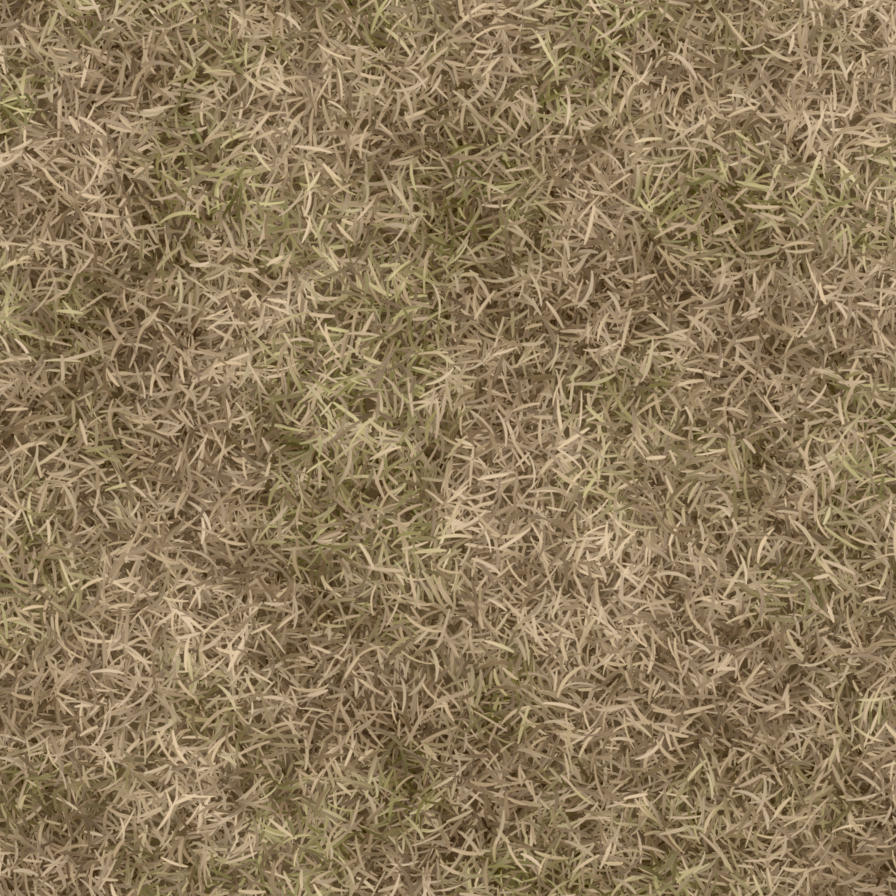
Write a WebGL 1 fragment shader that draws this texture.

```glsl
precision highp float;
// Dry, matted lawn: layers of short curved straw blades over dark soil.

uniform vec2 u_resolution;

const float PI = 3.14159265;
const int LAYERS = 9;
const int BLADES_PER_CELL = 2;

const vec3 SHADE = vec3(0.30, 0.22, 0.12);
const vec3 STRAW = vec3(0.86, 0.76, 0.61);
const vec3 OLIVE_SHIFT = vec3(-0.06, -0.01, -0.08);
const vec3 GREY_SHIFT = vec3(-0.01, 0.0, 0.03);

// Four random values in 0..1 from a 3D key, without sine.
vec4 hash4(vec3 key) {
  vec4 p = fract(key.xyzx * vec4(0.1031, 0.1030, 0.0973, 0.1099));
  p += dot(p, p.wzxy + 33.33);
  return fract((p.xxyz + p.yzzw) * p.zywx);
}

float valueNoise(vec2 p, float seed) {
  vec2 cell = floor(p);
  vec2 f = fract(p);
  f = f * f * (3.0 - 2.0 * f);
  float a = hash4(vec3(cell, seed)).x;
  float b = hash4(vec3(cell + vec2(1.0, 0.0), seed)).x;
  float c = hash4(vec3(cell + vec2(0.0, 1.0), seed)).x;
  float d = hash4(vec3(cell + vec2(1.0, 1.0), seed)).x;
  return mix(mix(a, b, f.x), mix(c, d, f.x), f.y);
}

// Three octaves, roughly 0..1.
float fbm(vec2 p, float seed) {
  float sum = 0.0;
  float gain = 0.57;
  for (int i = 0; i < 3; i++) {
    sum += gain * valueNoise(p, seed + float(i));
    p = p * 2.1 + 7.3;
    gain *= 0.5;
  }
  return sum;
}

// Coverage of a tapered, bent blade centred on the origin.
float bladeMask(vec2 p, float angle, float halfLength, float halfWidth, float bend, float soft) {
  float c = cos(angle);
  float s = sin(angle);
  vec2 q = vec2(c * p.x + s * p.y, c * p.y - s * p.x);
  float along = abs(q.x) / halfLength;
  float taper = halfWidth * (1.0 - 0.6 * along * along);
  float side = 1.0 - smoothstep(-soft, soft, abs(q.y - bend * q.x * q.x) - taper);
  return side * (1.0 - smoothstep(0.85, 1.0, along));
}

vec3 strawColour(float tone, float olive, float grey) {
  vec3 colour = mix(SHADE, STRAW, clamp(tone, -0.15, 1.05));
  return colour + OLIVE_SHIFT * olive + GREY_SHIFT * grey;
}

// Lays one layer of blades over the colour below it.
vec3 addLayer(vec3 below, vec2 p, float seed, float soft, float baseTone, float olivePatch) {
  vec3 colour = below;
  vec2 home = floor(p);
  for (int y = -1; y <= 1; y++) {
    for (int x = -1; x <= 1; x++) {
      vec2 cell = home + vec2(float(x), float(y));
      for (int i = 0; i < BLADES_PER_CELL; i++) {
        float key = seed + 0.37 * float(i);
        vec4 shape = hash4(vec3(cell, key));
        vec4 look = hash4(vec3(cell + 91.0, key + 5.1));
        float mask = bladeMask(p - cell - shape.xy, shape.z * PI,
                               mix(0.4, 0.9, shape.w), mix(0.045, 0.085, look.x),
                               (look.y - 0.5) * 0.7, soft);
        float tone = baseTone + (look.z - 0.5) * 0.66;
        float olive = olivePatch * smoothstep(0.35, 0.9, look.w);
        colour = mix(colour, strawColour(tone, olive, look.y), mask);
      }
    }
  }
  return colour;
}

void main() {
  float canvas = min(u_resolution.x, u_resolution.y);
  vec2 uv = gl_FragCoord.xy / canvas;

  // Broad patches and small tufts vary light and hue.
  float patches = fbm(uv * 6.0, 11.0) - 0.5;
  float tufts = valueNoise(uv * 38.0, 23.0) - 0.5;
  float olivePatch = smoothstep(0.35, 0.75, fbm(uv * 9.0, 37.0));

  // Soil in the gaps, then blades from the shaded base to the sunlit top.
  vec3 colour = strawColour(0.08 + 0.2 * patches, 0.2, 0.8);
  for (int i = 0; i < LAYERS; i++) {
    float height = float(i) / float(LAYERS - 1);
    float scale = mix(46.0, 36.0, height);
    float soft = max(0.045, 0.6 * scale / canvas);
    float tone = mix(0.18, 0.66, height) + 0.3 * patches + 0.24 * tufts;
    vec2 p = uv * scale + float(i) * vec2(3.71, 8.43);
    colour = addLayer(colour, p, 2.0 + 3.0 * float(i), soft, tone, olivePatch);
  }

  gl_FragColor = vec4(clamp(colour, 0.0, 1.0), 1.0);
}
```
